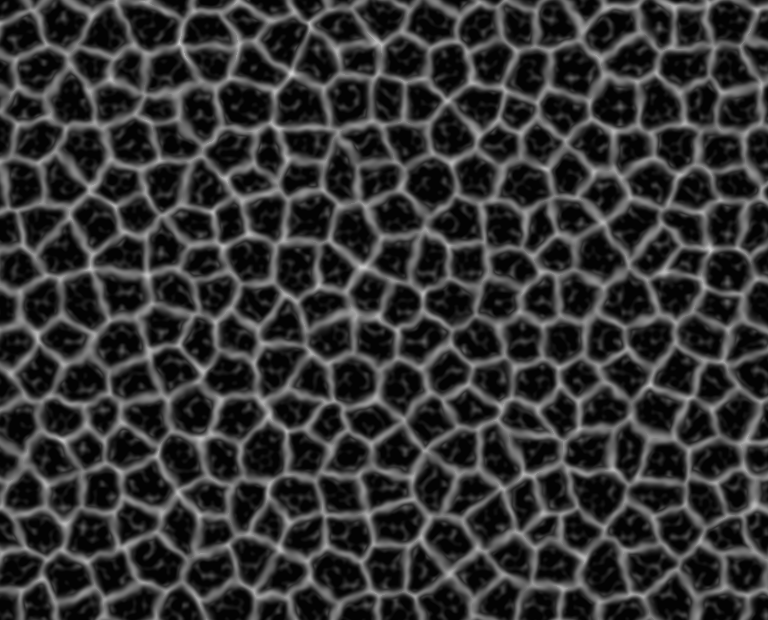
This pattern is drawn by a Shadertoy shader. Its source:

```glsl
// Dense tissue of dark irregular cells parted by soft glowing grey walls.
// Jittered staggered sites form a Voronoi mesh; the distances to its borders
// give even gaussian walls, and gradient noise mottles the interiors.

vec2 hash2(vec2 p) {
    p = vec2(dot(p, vec2(127.1, 311.7)), dot(p, vec2(269.5, 183.3)));
    return fract(sin(p) * 43758.5);
}

float cornerSlope(vec2 corner, vec2 offset) {
    float angle = 6.2832 * hash2(corner).x;
    return dot(vec2(cos(angle), sin(angle)), offset);
}

float gradientNoise(vec2 p) {
    vec2 i = floor(p), f = fract(p);
    vec2 u = f * f * f * (f * (f * 6.0 - 15.0) + 10.0);
    vec2 e = vec2(1.0, 0.0);
    return mix(mix(cornerSlope(i, f), cornerSlope(i + e.xy, f - e.xy), u.x),
               mix(cornerSlope(i + e.yx, f - e.yx), cornerSlope(i + e.xx, f - e.xx), u.x), u.y);
}

// 0 inside a cell, 1 on a wall, about 1.4 where three walls meet
float cellWalls(vec2 p) {
    const float rowHeight = 0.866;
    vec2 sites[16];
    vec2 nearest = vec2(9.0);
    float baseRow = floor(p.y / rowHeight);
    for (int k = 0; k < 16; k++) {
        float row = baseRow + float(k / 4 - 1);
        float stagger = 0.5 * mod(row, 2.0);
        float column = floor(p.x - stagger) + float(k % 4 - 1);
        vec2 jitter = 0.64 * (hash2(vec2(column, row) + 17.0) - 0.5);
        sites[k] = vec2(column + stagger, row * rowHeight) + jitter - p;
        if (dot(sites[k], sites[k]) < dot(nearest, nearest)) nearest = sites[k];
    }

    // Each neighbour adds a gaussian ridge along its shared border
    float ridges = 0.0;
    for (int k = 0; k < 16; k++) {
        vec2 across = sites[k] - nearest;
        float gap = length(across);
        if (gap > 0.001) {
            float border = dot(0.5 * (sites[k] + nearest), across / gap) / 0.117;
            ridges += exp(-3.0 * border * border);
        }
    }
    return pow(ridges, 1.0 / 3.0);
}

void mainImage(out vec4 fragColor, in vec2 fragCoord) {
    vec2 p = fragCoord / iResolution.y * 13.8 + 5.0;

    // Gentle bends keep the walls from being ruler straight
    vec2 bend = vec2(gradientNoise(p * 1.3), gradientNoise(p * 1.3 + 40.0));
    vec2 ripple = vec2(gradientNoise(p * 3.4 + 80.0), gradientNoise(p * 3.4 + 120.0));
    float wall = cellWalls(p + 0.12 * bend + 0.08 * ripple);

    // Uneven wall brightness and faint blotches inside the cells
    float glow = wall * (0.48 + 0.22 * gradientNoise(p * 2.6 + 160.0));
    float blotch = max(gradientNoise(p * 4.6 + 200.0) + 0.05, 0.0);
    float interior = 1.0 - smoothstep(0.05, 0.45, wall);
    float grey = max(glow - 0.02, 0.0) + interior * (0.22 * blotch + 0.4 * blotch * blotch) + 0.012;

    fragColor = vec4(vec3(clamp(grey, 0.0, 1.0)), 1.0);
}
```
